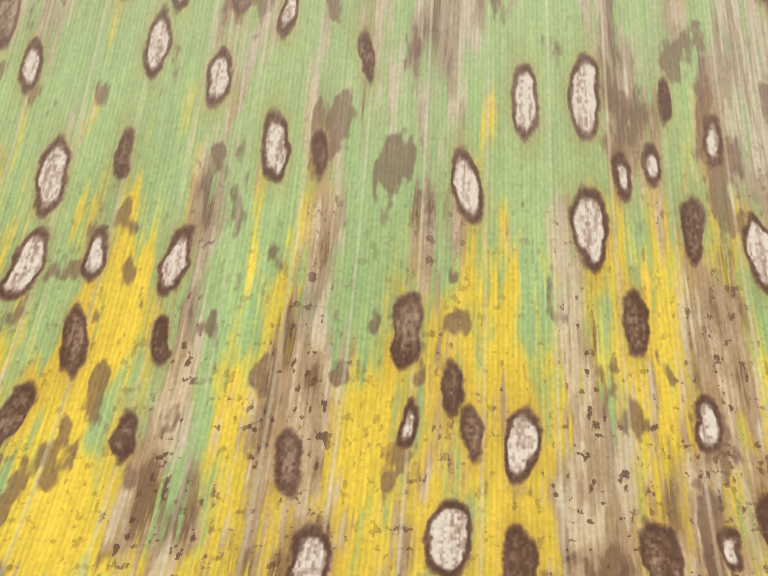
Write a WebGL 2 fragment shader that draws this texture.

```glsl
#version 300 es
precision highp float;

#define FAN 0.38            // how far the fibres spread sideways
#define CELL vec2(0.125, 0.165)
#define LESION_SHARE 0.66
#define VEIN_GAP 0.115
#define FIBRE_GAP 0.0085
#define GREEN vec3(0.64, 0.73, 0.47)
#define YELLOW vec3(0.91, 0.78, 0.27)
#define BEIGE vec3(0.79, 0.71, 0.61)
#define MAUVE vec3(0.66, 0.55, 0.46)
#define UMBER vec3(0.46, 0.35, 0.29)
#define RIM vec3(0.36, 0.25, 0.20)

uniform vec2 u_resolution;
out vec4 fragColor;

float hash(vec2 p) {
  vec3 q = fract(vec3(p.xyx) * 0.1031);
  q += dot(q, q.yzx + 33.33);
  return fract((q.x + q.y) * q.z);
}

float noise(vec2 p) {
  vec2 i = floor(p), f = fract(p);
  f = f * f * (3.0 - 2.0 * f);
  return mix(mix(hash(i), hash(i + vec2(1, 0)), f.x),
             mix(hash(i + vec2(0, 1)), hash(i + vec2(1, 1)), f.x), f.y);
}

float fbm(vec2 p) {
  float sum = 0.0, amp = 0.53;
  for (int i = 0; i < 4; i++) {
    sum += amp * noise(p);
    p = p * 2.03 + 17.3;
    amp *= 0.5;
  }
  return sum;
}

// Coordinates that follow the fanning fibres.
vec2 leafSpace(vec2 p) {
  return vec2(p.x - FAN * (0.88 - p.x) * (p.y - 0.5), p.y) + 3.0;
}

// Returns halo, body, pale core and dark rim of the scattered lesions.
vec4 lesions(vec2 s) {
  vec4 cover = vec4(0.0);
  vec2 home = floor(s / CELL);
  vec2 warp = vec2(fbm(s * vec2(38, 26)), fbm(s * 30.0 + 41.0)) - 0.5;
  for (int j = -1; j <= 1; j++) {
    for (int i = -1; i <= 1; i++) {
      vec2 id = home + vec2(i, j);
      if (hash(id + 3.7) > LESION_SHARE) continue;
      vec2 jitter = vec2(hash(id + 11.1), hash(id + 23.9));
      float size = hash(id + 37.3);
      float pale = step(0.46, hash(id + 51.7));
      vec2 radius = mix(vec2(0.014, 0.034), vec2(0.033, 0.076), size);
      radius *= mix(vec2(0.85, 1.0), vec2(1.0), pale);
      vec2 q = s - (id + 0.15 + 0.7 * jitter) * CELL + warp * 0.022;
      q.x += q.y * (hash(id + 67.1) - 0.5) * 0.35;
      q.x *= 1.0 + 0.4 * (hash(id + 71.3) - 0.5) * q.y / radius.y;
      float d = (length(q / radius) - 1.0) * radius.x;
      float body = 1.0 - smoothstep(-0.003, 0.004, d);
      float core = pale * (1.0 - smoothstep(-0.009, -0.004, d));
      float rim = body * smoothstep(-0.011, -0.002, d);
      float halo = exp(-max(d, 0.0) * 75.0);
      cover = max(cover, vec4(halo, body, core, rim));
    }
  }
  return cover;
}

void main() {
  vec2 p = gl_FragCoord.xy / u_resolution.y;
  vec2 s = leafSpace(p);
  float broad = fbm(s * vec2(6.5, 2.0));
  float streak = fbm(s * vec2(26, 5.5) + 9.0);
  float hair = fbm(s * vec2(150, 12) + 5.0);
  float grain = noise(s * vec2(210, 170));

  // Living tissue, turning from green to yellow towards the bottom
  float ripe = broad * 0.9 + streak * 0.8 + (0.5 - p.y) * 0.55 + (hair - 0.5) * 0.2;
  vec3 col = mix(GREEN, YELLOW, smoothstep(0.72, 0.96, ripe));
  col *= 0.93 + 0.14 * fbm(s * vec2(14, 6) + 31.0);

  // Withered brown streaks
  float wither = fbm(s * vec2(9, 2.6) + 57.0) * 0.8 + streak * 0.35 + (hair - 0.5) * 0.32;
  wither += 0.07 * smoothstep(0.3, 0.9, p.x) - 0.03;
  float brown = smoothstep(0.52, 0.68, wither);
  float tone = fbm(s * vec2(30, 9) + 83.0) + (hair - 0.5) * 0.4 + (p.y - 0.5) * 0.12;
  vec3 dry = mix(UMBER, MAUVE, smoothstep(0.24, 0.44, tone));
  dry = mix(dry, BEIGE, smoothstep(0.46, 0.68, tone));
  col = mix(col, dry, brown * 0.88);

  // Dark specks and smudges
  float speck = smoothstep(0.64, 0.76, fbm(s * vec2(85, 62) + 13.0));
  col = mix(col, RIM, speck * (0.25 + 0.5 * brown) * smoothstep(1.0, 0.3, p.y));
  float smudge = smoothstep(0.64, 0.74, fbm(s * vec2(23, 11) + 101.0));
  col = mix(col, UMBER, smudge * 0.7);

  // Pale veins and fine fibres
  float lane = s.x / VEIN_GAP + 0.35 * (noise(vec2(s.x * 4.0, 2.0)) - 0.5);
  float vein = abs(fract(lane) - 0.5) * VEIN_GAP;
  float veinMask = smoothstep(0.0055, 0.001, vein) * (0.2 + 0.5 * streak);
  col = mix(col, vec3(0.83, 0.79, 0.67), veinMask);
  col *= 1.0 + 0.028 * sin(6.2832 * s.x / FIBRE_GAP) + 0.16 * (hair - 0.5);

  // Lesions: stained halo, brown body, papery core, dark rim
  vec4 spot = lesions(s);
  vec3 bodyCol = mix(RIM, MAUVE, smoothstep(0.25, 0.85, tone * 0.7 + grain * 0.25));
  vec3 paper = mix(MAUVE, vec3(0.88, 0.82, 0.75), smoothstep(0.18, 0.6, hair * 0.7 + grain * 0.3));
  col = mix(col, vec3(0.66, 0.49, 0.29), spot.x * 0.4);
  col = mix(col, bodyCol, spot.y * 0.93);
  col = mix(col, paper, spot.z);
  col = mix(col, RIM, spot.w * 0.65);

  // Surface grain and soft light from above
  col *= 1.0 + 0.09 * (grain - 0.5);
  float haze = 0.05 + 0.17 * smoothstep(0.35, 1.05, p.y);
  col = mix(col, vec3(0.86, 0.83, 0.77), haze);
  fragColor = vec4(clamp(col * 1.03, 0.0, 1.0), 1.0);
}
```
